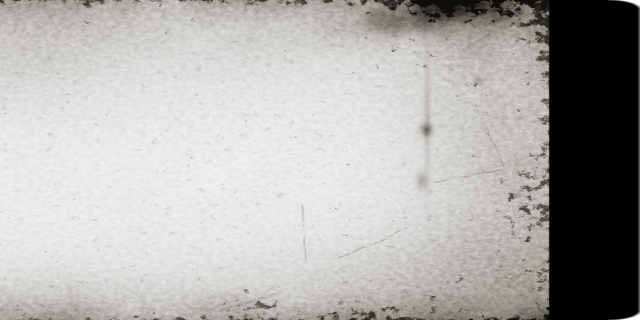
Reproduce this texture procedurally as a Shadertoy shader.

```glsl
// Pale weathered plaster with grimy borders, beside a black band with rounded corners.

vec2 gradientAt(vec2 cell) {
    vec3 h = fract(cell.xyx * vec3(0.1031, 0.1030, 0.0973));
    h += dot(h, h.yzx + 33.33);
    float angle = 6.2832 * fract((h.x + h.y) * h.z);
    return vec2(cos(angle), sin(angle));
}

float gradientNoise(vec2 p) {
    vec2 i = floor(p), f = fract(p);
    vec2 u = f * f * f * (f * (f * 6.0 - 15.0) + 10.0);
    vec2 e = vec2(1, 0);
    float low = mix(dot(gradientAt(i), f), dot(gradientAt(i + e), f - e), u.x);
    float high = mix(dot(gradientAt(i + e.yx), f - e.yx), dot(gradientAt(i + 1.0), f - 1.0), u.x);
    return mix(low, high, u.y);
}

float fbm(vec2 p) {
    float sum = 0.0, amp = 0.6;
    for (int i = 0; i < 4; i++) {
        sum += amp * gradientNoise(p);
        p = mat2(1.6, 1.2, -1.2, 1.6) * p + 7.3;
        amp *= 0.6;
    }
    return sum;
}

// Soft elliptical patch, 1 at its centre
float patchAt(vec2 p, vec2 centre, vec2 radius) {
    vec2 d = (p - centre) / radius;
    return exp(-dot(d, d));
}

float scratch(vec2 p, vec2 a, vec2 b, float width) {
    vec2 pa = p - a, ba = b - a;
    float t = clamp(dot(pa, ba) / dot(ba, ba), 0.0, 1.0);
    return 1.0 - smoothstep(0.0, width, length(pa - ba * t));
}

// Broad light falloff toward the top, bottom and right borders
float plasterTone(vec2 p, float cloud) {
    float top = 1.0 - p.y, right = max(1.716 - p.x, 0.0);
    float tone = 0.925 + 0.025 * cloud;
    tone -= 0.27 * exp(-top / 0.13) * (1.0 + 0.9 * cloud);
    tone -= 0.28 * exp(-p.y / 0.085) * (1.0 + 0.9 * cloud);
    tone -= 0.18 * exp(-right * right / 0.13) * (1.0 + 0.5 * cloud);
    tone -= 0.07 * patchAt(p, vec2(1.35, 0.12), vec2(0.45, 0.16));
    tone -= 0.05 * patchAt(p, vec2(0.0, 0.82), vec2(0.35, 0.16));
    tone += 0.05 * patchAt(p, vec2(1.62, 0.75), vec2(0.08, 0.2));
    return tone;
}

// How readily dark flecks break through at each place
float wearAmount(vec2 p) {
    float right = max(1.716 - p.x, 0.0);
    float wear = 0.55 * exp(-right / 0.04) * (0.45 + 0.55 * smoothstep(0.1, 0.9, p.y));
    wear += 0.5 * exp(-(1.0 - p.y) / 0.02) + 0.42 * exp(-p.y / 0.02);
    wear += 0.36 * patchAt(p, vec2(1.40, 0.97), vec2(0.19, 0.06));
    wear += 0.28 * patchAt(p, vec2(1.65, 0.93), vec2(0.10, 0.10));
    wear += 0.24 * patchAt(p, vec2(1.29, 0.81), vec2(0.09, 0.07));
    wear += 0.20 * patchAt(p, vec2(1.48, 0.72), vec2(0.08, 0.09));
    wear += 0.30 * patchAt(p, vec2(1.64, 0.38), vec2(0.08, 0.14));
    wear += 0.34 * patchAt(p, vec2(1.15, 0.035), vec2(0.12, 0.03));
    wear += 0.28 * patchAt(p, vec2(0.78, 0.05), vec2(0.12, 0.04));
    wear += 0.13 * smoothstep(0.85, 1.7, p.x) * smoothstep(0.7, 0.1, p.y);
    return wear;
}

void mainImage(out vec4 fragColor, in vec2 fragCoord) {
    vec2 p = fragCoord / iResolution.xy * vec2(2, 1);
    float pixel = 1.0 / iResolution.y;

    // Cloudy plaster with faint horizontal grain
    float cloud = fbm(p * vec2(3.0, 5.0) + 4.0);
    float grain = fbm(p * vec2(48.0, 75.0));
    float tone = plasterTone(p, cloud);
    tone += grain * mix(0.16, 0.055, smoothstep(0.7, 0.92, tone));
    tone -= 0.07 * smoothstep(0.22, 0.45, fbm(p * vec2(28.0, 46.0) + 19.0));

    // Soft stains: dark upper smear, hanging streak and round spots
    float smear = patchAt(p, vec2(1.38, 0.985), vec2(0.17, 0.065));
    smear += 0.6 * patchAt(p, vec2(1.23, 0.93), vec2(0.13, 0.04));
    tone -= 0.34 * smear * (1.0 + 1.2 * cloud);
    tone -= 0.10 * patchAt(p, vec2(1.335, 0.62), vec2(0.010, 0.20)) * (1.0 + 2.0 * grain);
    tone -= 0.33 * patchAt(p, vec2(1.333, 0.594), vec2(0.018, 0.019));
    tone -= 0.18 * patchAt(p, vec2(1.318, 0.435), vec2(0.016, 0.026));
    tone -= 0.12 * patchAt(p, vec2(1.497, 0.745), vec2(0.015, 0.013));
    tone += 0.10 * patchAt(p, vec2(1.28, 0.97), vec2(0.035, 0.10));

    // Chipped flecks near the worn places
    float fleck = fbm(p * vec2(24.0, 36.0) + 51.0);
    tone -= 0.42 * smoothstep(0.38, 0.72, fleck + wearAmount(p));

    // Hairline scratches, broken up by the grain
    vec2 bent = p + 0.008 * vec2(gradientNoise(p * 18.0), gradientNoise(p * 18.0 + 9.0));
    float lines = scratch(bent, vec2(1.06, 0.195), vec2(1.27, 0.285), 0.006);
    lines += scratch(bent, vec2(0.945, 0.36), vec2(0.955, 0.18), 0.006);
    lines += scratch(bent, vec2(1.52, 0.60), vec2(1.575, 0.48), 0.006);
    lines += scratch(bent, vec2(1.36, 0.43), vec2(1.56, 0.47), 0.005);
    lines += scratch(bent, vec2(0.69, 0.03), vec2(0.88, 0.085), 0.007);
    tone -= 0.16 * lines * smoothstep(-0.2, 0.2, grain);

    // Shadows turn warm, highlights stay neutral
    tone = clamp(tone, 0.06, 0.95);
    vec3 color = vec3(tone) - vec3(0.0, 0.09, 0.23) * tone * max(0.92 - tone, 0.0);

    // Black band and its white outer corners
    color *= 1.0 - smoothstep(-pixel, pixel, p.x - 1.716);
    vec2 corner = max(vec2(p.x - 1.90, abs(p.y - 0.5) - 0.47), 0.0) / vec2(0.10, 0.03);
    float outside = (length(corner) - 1.0) * 0.03;
    color = mix(color, vec3(1), smoothstep(-pixel, pixel, outside) * step(1.9, p.x));
    fragColor = vec4(color, 1.0);
}
```
